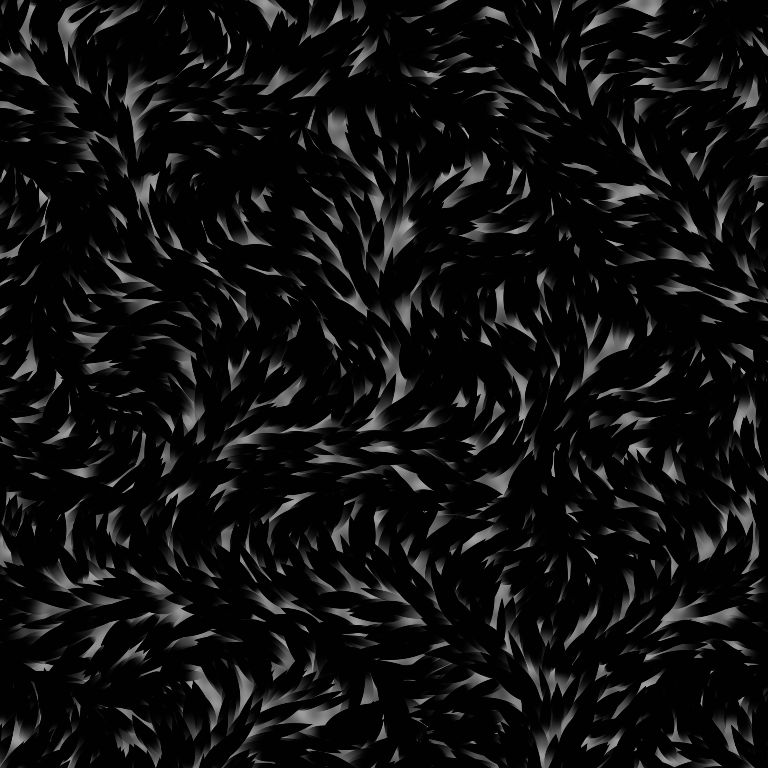
Write a Shadertoy shader that draws this pattern.

```glsl
// Dark lance-shaped blades combed along a swirling flow field over a grey ground.
// Jittered grids seed the blades; each lies along the local flow across its seed,
// with a soft tail and a crisp pointed head, and dims the light beneath it.

const float PI = 3.14159265;

const float CELL = 0.042;                    // seed spacing; blades reach two cells at most
const int   LAYERS = 6;                      // overlaid seed grids
const vec2  LENGTH_RANGE = vec2(0.052, 0.084);
const vec2  HALF_WIDTH_RANGE = vec2(0.0062, 0.0116);
const vec2  FADE_RANGE = vec2(0.1, 0.85);    // soft share of the blade length
const float ANCHOR = 0.34;                   // where the seed sits between tail and head
const float FLOW_SCALE = 4.6;                // swirls across the canvas
const float FLOW_TURN = 4.2;                 // how far the flow bends, radians
const float ANGLE_JITTER = 0.5;              // stray of single blades, radians
const float GROUND_SCALE = 42.0;
const float GROUND_GREY = 0.47;
const float GROUND_VARIATION = 0.32;
const float BLADE_BLACK = 0.004;

vec2 hash2(vec2 p) {
    vec3 q = fract(vec3(p.xyx) * vec3(0.1031, 0.1030, 0.0973));
    q += dot(q, q.yzx + 33.33);
    return fract((q.xx + q.yz) * q.zy);
}

vec2 latticeGradient(vec2 cell) {
    float a = 2.0 * PI * hash2(cell + 71.0).x;
    return vec2(cos(a), sin(a));
}

// Gradient noise, roughly -0.7 to 0.7
float gradientNoise(vec2 p) {
    vec2 i = floor(p), f = p - i;
    vec2 u = f * f * f * (f * (f * 6.0 - 15.0) + 10.0);
    vec2 e = vec2(0.0, 1.0);
    float bottom = mix(dot(latticeGradient(i), f),
                       dot(latticeGradient(i + e.yx), f - e.yx), u.x);
    float top = mix(dot(latticeGradient(i + e.xy), f - e.xy),
                    dot(latticeGradient(i + e.yy), f - e.yy), u.x);
    return mix(bottom, top, u.y);
}

float flowAngle(vec2 p) {
    return 0.5 * PI + FLOW_TURN * gradientNoise(p * FLOW_SCALE + 3.7);
}

// Opacity of one blade; offset is measured from its seed
float bladeOpacity(vec2 offset, float angle, float len, float halfWidth, float fade, float pixel) {
    vec2 dir = vec2(cos(angle), sin(angle));
    float t = clamp(dot(offset, dir) / len + ANCHOR, 0.0, 1.0);
    float across = abs(dot(offset, vec2(-dir.y, dir.x)));
    float profile = 3.0 * pow(t, 0.65) * (1.0 - t);
    float mask = smoothstep(0.0, pixel, halfWidth * profile - across);
    return mask * smoothstep(0.0, fade, t);
}

// Light left over after one grid of blades
float bladeLayer(vec2 p, float layer, float pixel) {
    float reach = LENGTH_RANGE.y * max(ANCHOR, 1.0 - ANCHOR);
    vec2 shift = hash2(vec2(layer, 9.0));
    vec2 home = floor(p / CELL + shift);
    float light = 1.0;
    for (int y = -2; y <= 2; y++) {
        for (int x = -2; x <= 2; x++) {
            vec2 cell = home + vec2(x, y);
            vec2 key = cell + layer * vec2(37.0, 59.0);
            vec2 seed = (cell + hash2(key) - shift) * CELL;
            vec2 offset = p - seed;
            if (dot(offset, offset) > reach * reach) continue;

            vec2 size = hash2(key + 113.0);
            vec2 style = hash2(key + 227.0);
            float angle = flowAngle(seed) + ANGLE_JITTER * (style.x - 0.5);
            light *= 1.0 - bladeOpacity(offset, angle,
                mix(LENGTH_RANGE.x, LENGTH_RANGE.y, size.x),
                mix(HALF_WIDTH_RANGE.x, HALF_WIDTH_RANGE.y, size.y),
                mix(FADE_RANGE.x, FADE_RANGE.y, style.y), pixel);
        }
    }
    return light;
}

void mainImage(out vec4 fragColor, in vec2 fragCoord) {
    float pixel = 1.0 / iResolution.y;
    vec2 p = fragCoord * pixel;

    float light = 1.0;
    for (int i = 0; i < LAYERS; i++) {
        light *= bladeLayer(p, float(i), pixel);
    }

    float ground = GROUND_GREY + GROUND_VARIATION * gradientNoise(p * GROUND_SCALE);
    fragColor = vec4(vec3(mix(BLADE_BLACK, ground, light)), 1.0);
}
```
